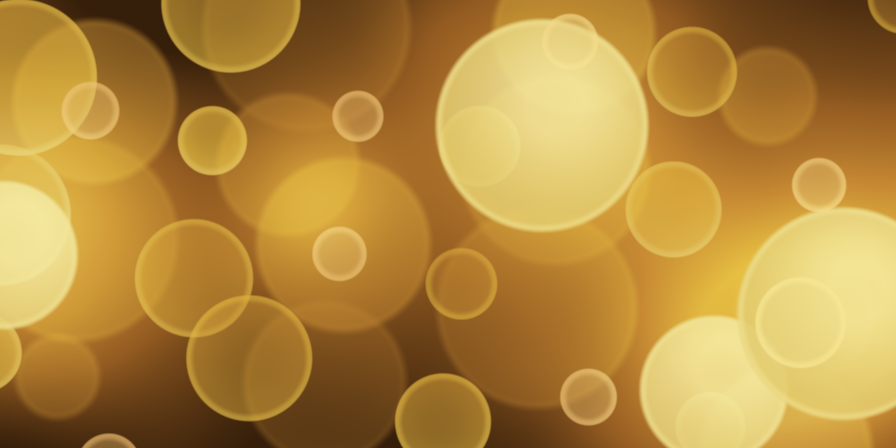
Reproduce this background procedurally as a WebGL 2 fragment shader.

```glsl
#version 300 es
precision highp float;
// Golden bokeh: translucent rimmed discs drifting over a dark amber haze.
// A few light sources warm a smooth tone field; layers of scattered discs,
// from blurred to sharp, are then blended over it and pick up that light.

uniform vec2 u_resolution;
out vec4 fragColor;

float hash(vec2 p) {
    return fract(sin(dot(p, vec2(127.1, 311.7))) * 43758.5453);
}

float noise(vec2 p) {
    vec2 cell = floor(p), f = fract(p);
    f = f * f * (3.0 - 2.0 * f);
    return mix(mix(hash(cell), hash(cell + vec2(1, 0)), f.x),
               mix(hash(cell + vec2(0, 1)), hash(cell + vec2(1, 1)), f.x), f.y);
}

// Colour ramp: 0 umber, 1 brown, 2 amber, 3 gold, 4 straw, 5 cream
vec3 tone(float t) {
    vec3 c = mix(vec3(0.21, 0.12, 0.04), vec3(0.58, 0.36, 0.13), clamp(t, 0.0, 1.0));
    c = mix(c, vec3(0.78, 0.54, 0.20), clamp(t - 1.0, 0.0, 1.0));
    c = mix(c, vec3(0.91, 0.76, 0.26), clamp(t - 2.0, 0.0, 1.0));
    c = mix(c, vec3(0.89, 0.80, 0.44), clamp(t - 3.0, 0.0, 1.0));
    return mix(c, vec3(0.97, 0.94, 0.67), clamp(t - 4.0, 0.0, 1.0));
}

// Blends one disc over col, with a brighter band just inside its edge
vec3 addDisc(vec3 col, vec2 d, float radius, float blur, vec3 tint, float fill, vec3 rimTint, float rim) {
    float s = length(d) - radius;
    blur = max(blur, 0.8 / u_resolution.y);
    float inside = 1.0 - smoothstep(-blur, blur, s);
    float band = inside * smoothstep(-0.02, -0.005, s);
    float body = 0.85 + 0.15 * smoothstep(0.2, 1.0, length(d) / radius);
    col = mix(col, tint, fill * body * inside);
    return mix(col, rimTint, rim * band);
}

// Evenly spread points over a slightly enlarged canvas
vec2 scatter(float i, vec2 start) {
    return vec2(2.1, 1.1) * fract(start + i * vec2(0.7549, 0.5698)) - 0.05;
}

// Main light sources, mostly along the right side
vec2 lightCentre(float i) {
    return vec2(2, 1) * fract(vec2(0.605 + 0.4 * sin(0.5 * i), 0.72 + 0.41 * sqrt(i)));
}

void main() {
    vec2 p = gl_FragCoord.xy / u_resolution * vec2(2, 1);

    // Light field
    float glow = 0.0;
    for (float i = 0.0; i < 4.0; i++) {
        vec2 d = p - lightCentre(i) - vec2(0.05, 0.04);
        glow += exp(-10.0 * dot(d, d));
    }
    vec2 ember = p - vec2(0.70, 0.54);
    glow = min(glow + 0.65 * exp(-35.0 * dot(ember, ember)), 1.1);

    // Amber haze, darker towards top and bottom
    float middle = exp(-7.0 * (p.y - 0.47) * (p.y - 0.47));
    float haze = noise(p * 2.6 + 3.0) * 0.7 + noise(p * 5.2) * 0.3;
    vec3 col = tone(-0.15 + 0.9 * middle + 0.9 * (haze - 0.4) + 2.0 * glow);

    // Distant blurred discs
    for (float i = 0.0; i < 13.0; i++) {
        float size = hash(vec2(i, 1.7)), strength = hash(vec2(i, 5.3));
        vec3 tint = tone(1.55 + 0.5 * strength + 1.8 * glow);
        col = addDisc(col, p - scatter(i, vec2(0.33, 0.62)), mix(0.09, 0.24, size), 0.012,
                      tint, mix(0.25, 0.5, strength), tint, 0.12);
    }

    // Golden discs with clear rims
    for (float i = 0.0; i < 14.0; i++) {
        float size = hash(vec2(i, 9.1)), strength = hash(vec2(i, 2.9));
        vec2 d = p - scatter(i, vec2(0.23, 0.39));
        float radius = mix(0.07, 0.25, size * size);
        float shade = 2.0 + 0.7 * strength + 1.3 * glow - 0.25 * d.y / radius;
        col = addDisc(col, d, radius, 0.003, tone(shade), mix(0.35, 0.7, strength),
                      tone(shade + 0.7), 0.42);
    }

    // Large luminous discs at the light sources
    for (float i = 0.0; i < 4.0; i++) {
        vec2 d = p - lightCentre(i);
        vec2 core = d - vec2(0.03, 0.05);
        float shade = 3.75 + 1.4 * exp(-28.0 * dot(core, core));
        col = addDisc(col, d, 0.2 + 0.036 * cos(3.1416 * i), 0.007, tone(shade), 0.86,
                      tone(4.7), 0.5);
    }

    // Small pale discs in front
    for (float i = 0.0; i < 8.0; i++) {
        float size = hash(vec2(i, 7.7));
        vec3 tint = mix(vec3(0.86, 0.66, 0.36), tone(4.4), clamp(glow, 0.0, 1.0));
        col = addDisc(col, p - scatter(i, vec2(0.12, 0.73)), mix(0.055, 0.13, size * size), 0.003,
                      tint, 0.45, tint + 0.07, 0.5);
    }

    fragColor = vec4(col, 1.0);
}
```
